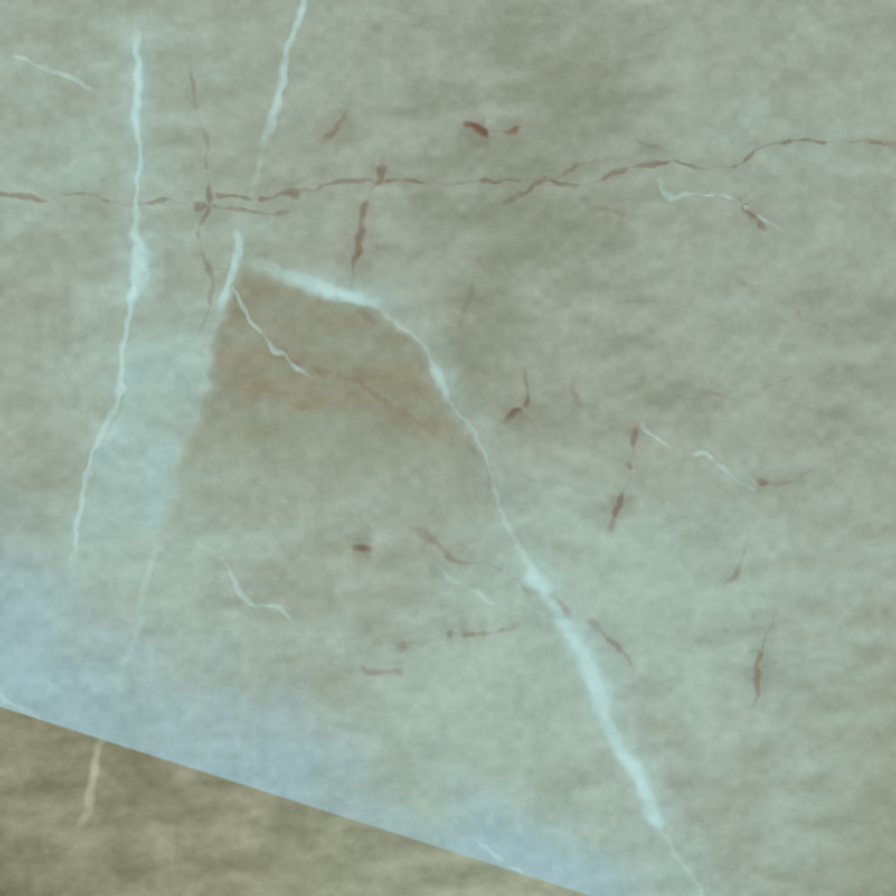
Reproduce this texture procedurally as a WebGL 1 fragment shader.

```glsl
precision highp float;
// Grey-green marble slab with pale and rusty veins, a bluish sheen and a brown neighbouring tile.
uniform vec2 u_resolution;

#define STONE_DARK vec3(0.560, 0.590, 0.525)
#define STONE_MID vec3(0.605, 0.652, 0.592)
#define STONE_MINT vec3(0.632, 0.718, 0.668)
#define PALE vec3(0.650, 0.780, 0.765)
#define SHEEN vec3(0.605, 0.725, 0.745)
#define BROWN vec3(0.540, 0.535, 0.445)
#define RUST vec3(0.430, 0.335, 0.275)
#define RUST_COUNT 24
#define HAIR_COUNT 8
#define GRAIN 0.085

float hash(vec2 p) {
  return fract(sin(dot(p, vec2(127.1, 311.7))) * 43758.5453);
}

float noise(vec2 p) {
  vec2 i = floor(p), f = fract(p);
  f = f * f * (3.0 - 2.0 * f);
  return mix(mix(hash(i), hash(i + vec2(1.0, 0.0)), f.x),
             mix(hash(i + vec2(0.0, 1.0)), hash(i + vec2(1.0, 1.0)), f.x), f.y);
}

float fbm(vec2 p) {
  float sum = 0.0, amp = 0.5;
  for (int i = 0; i < 5; i++) {
    sum += amp * noise(p);
    p = mat2(1.6, 1.2, -1.2, 1.6) * p + 3.7;
    amp *= 0.5;
  }
  return sum;
}

// Soft line of half width w at distance d
float softLine(float d, float w) {
  return 1.0 - smoothstep(0.2 * w, 1.5 * w + 0.5 / u_resolution.y, abs(d));
}

float window(float lo, float hi, float fade, float x) {
  return smoothstep(lo - fade, lo + fade, x) * (1.0 - smoothstep(hi - fade, hi + fade, x));
}

// Crooked, broken stroke around a centre
float stroke(vec2 p, vec2 centre, float angle, float halfLength, float w, float seed) {
  vec2 dir = vec2(cos(angle), sin(angle)), q = p - centre;
  float along = dot(q, dir), across = dot(q, vec2(-dir.y, dir.x));
  across += 0.03 * (noise(vec2(along * 18.0, seed * 7.3)) - 0.5);
  float beads = 0.55 * noise(vec2(along * 38.0, seed * 5.7)) + 0.45 * noise(vec2(along * 110.0, seed * 3.1));
  beads = smoothstep(0.3, 0.72, beads);
  float ends = 1.0 - smoothstep(0.6, 1.0, abs(along) / halfLength);
  return softLine(across, w * (0.5 + beads)) * ends * (0.15 + 0.85 * beads);
}

// Evenly spread scatter points
vec2 scatter(float i) {
  return fract(0.5 + i * vec2(0.7549, 0.5698));
}

void main() {
  vec2 uv = gl_FragCoord.xy / u_resolution;
  vec2 warp = vec2(fbm(uv * 16.0), fbm(uv * 16.0 + 31.0)) - 0.48;
  vec2 jitter = vec2(noise(uv * 85.0), noise(uv * 85.0 + 17.0)) - 0.5;
  vec2 p = uv + 0.026 * warp + 0.005 * jitter;
  float cloud = fbm(uv * 3.5 + 8.0);
  float blotch = fbm(uv * 11.0 + 4.0);
  float streak = fbm(vec2(uv.x + 0.3 * uv.y, 2.2 * uv.y - 0.3 * uv.x) * 20.0);
  float fine = fbm(uv * 95.0);

  // Mottled stone, mintier toward the lower middle
  float tone = 0.33 + 1.1 * (cloud - 0.48) + 0.5 * (streak - 0.48) + 0.5 * (blotch - 0.48);
  tone += 0.32 * window(-0.1, 0.5, 0.16, uv.y);
  vec3 col = mix(STONE_DARK, STONE_MID, smoothstep(-0.05, 0.42, tone));
  col = mix(col, STONE_MINT, smoothstep(0.4, 0.95, tone));

  // Distances to the three main pale veins
  float bend = max(p.y - 0.6, 0.0);
  float leftD = p.x - 0.155 + 0.07 * (1.0 - smoothstep(0.36, 0.72, p.y));
  float middleD = (p.x - 0.07 - 0.27 * p.y) * 0.965;
  float rightD = (p.x - 0.78 + 0.5 * p.y + 11.0 * bend * bend) / length(vec2(1.0, 0.5 + 22.0 * bend));

  // Brown wedge, brown corner and pale panel
  float wedge = smoothstep(0.0, 0.015, middleD) * (1.0 - smoothstep(-0.012, 0.002, rightD));
  wedge *= smoothstep(0.4, 0.58, uv.y + 0.3 * (blotch - 0.5)) * (1.0 - smoothstep(0.68, 0.73, uv.y));
  col = mix(col, BROWN, wedge * (0.6 + 1.2 * (streak - 0.45)));
  col = mix(col, BROWN, 0.55 * smoothstep(0.8, 1.05, uv.x - 0.4 * uv.y + 0.4 * (cloud - 0.5)));
  float panel = smoothstep(-0.003, 0.012, leftD) * (1.0 - smoothstep(-0.01, 0.004, middleD));
  col = mix(col, PALE, panel * window(0.39, 0.62, 0.06, p.y) * (0.55 + blotch - 0.48));

  // Bluish sheen above the tile joint
  float joint = (uv.y - 0.21 + 0.32 * uv.x) * 0.952;
  float reach = mix(0.27, 0.12, smoothstep(0.0, 0.75, uv.x));
  float sheen = 1.0 - smoothstep(0.0, reach, joint + 0.25 * (blotch - 0.48));
  col = mix(col, SHEEN, 0.9 * sheen * (1.0 - smoothstep(0.62, 0.85, uv.x)));

  // Rusty strokes in three directions, then long faint cracks
  float rust = 0.4 * stroke(p, vec2(0.228, 0.78), 1.6, 0.2, 0.003, 51.0), stain = rust;
  for (int i = 0; i < RUST_COUNT; i++) {
    float id = float(i), family = mod(id, 3.0), r = hash(vec2(id, 4.0));
    float angle = (family < 0.5 ? 1.3 : family < 1.5 ? 0.1 : -0.7) + 0.4 * (r - 0.5);
    vec2 centre = vec2(0.36, 0.24) + vec2(0.6, 0.68) * scatter(id);
    float size = mix(0.03, 0.13, r * r), power = mix(0.2, 1.0, pow(hash(vec2(id, 9.0)), 2.0));
    rust = max(rust, power * stroke(p, centre, angle, size, 0.0027, id));
    stain = max(stain, power * stroke(p, centre, angle, size, 0.014, id));
  }
  for (int i = 0; i < 3; i++) {
    float id = float(i);
    vec2 centre = vec2(0.1 + 0.34 * id, 0.775 + 0.022 * id);
    rust = max(rust, 0.55 * stroke(p, centre, 0.09 * id - 0.02, 0.28, 0.0021, id + 40.0));
  }
  float slab = smoothstep(-0.001, 0.003, joint);
  col = mix(col, RUST, 0.75 * rust + 0.22 * stain);

  // Pale veins, uneven in width and strength, and scattered hairlines
  float knots = smoothstep(0.25, 0.8, 0.65 * noise(vec2(p.y * 17.0, 2.0)) + 0.35 * noise(vec2(uv.y * 60.0, 5.0)));
  float leftFade = window(0.38, 0.96, 0.03, p.y), rightFade = 1.0 - smoothstep(0.67, 0.72, p.y);
  float vein = softLine(leftD, 0.003 + 0.003 * knots) * leftFade * (0.6 + 0.4 * knots);
  vein = max(vein, softLine(middleD, 0.0045) * (0.15 + 0.6 * knots) * smoothstep(0.1, 0.65, p.y));
  vein = max(vein, softLine(rightD, 0.002 + 0.009 * knots) * rightFade * (0.25 + 0.75 * knots));
  for (int i = 0; i < HAIR_COUNT; i++) {
    float id = float(i), angle = -0.85 + 0.5 * hash(vec2(id, 6.0));
    vein = max(vein, 0.55 * stroke(p, scatter(id + 5.0), angle, 0.09, 0.002, id + 60.0));
  }
  float halo = max(softLine(leftD, 0.02) * leftFade, softLine(rightD - 0.006, 0.022) * rightFade);
  col = mix(col, PALE, halo * (0.15 + 0.35 * knots));
  col = mix(col, PALE + 0.06, vein);

  // Neighbouring brown tile below the joint
  vec3 tile = mix(BROWN, STONE_MID - vec3(0.01, 0.03, 0.06), smoothstep(0.05, 0.55, uv.x));
  tile += 0.16 * (streak - 0.48) + 0.12 * knots * softLine(middleD, 0.006);
  col = mix(tile, col, slab) + GRAIN * (fine - 0.48) + 0.06 * (streak - 0.48);
  gl_FragColor = vec4(clamp(col, 0.0, 1.0), 1.0);
}
```
